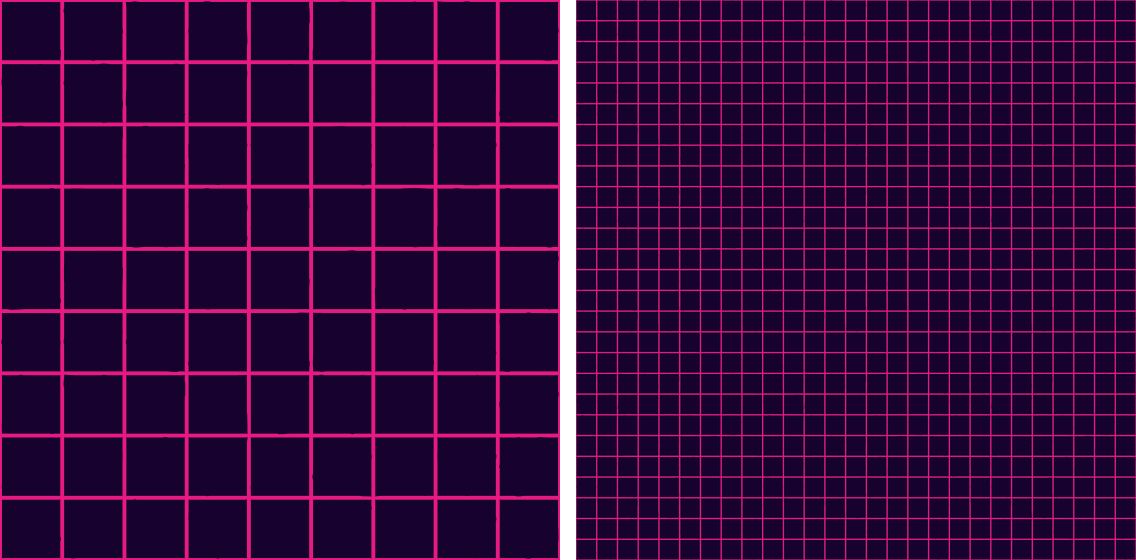
Left: one tile. Right: repeated 3 by 3.
This pattern is drawn by a WebGL 1 fragment shader. Its source:

```glsl
precision highp float;
// Neon grid: a 9 by 9 lattice of thin magenta lines on deep violet squares.
// Each line is a distance band with a soft edge, a faint dark fringe beside it
// and rare small nicks along its sides driven by noise that wraps.

uniform vec2 u_resolution;

const float CELLS = 9.0;          // repeats across and down
const float HALF_LINE = 0.0315;   // half the line width, in cells
const float FRINGE = 0.014;       // width of the dark fringe, in cells
const float NICKS_PER_CELL = 6.0;
const float NICK_DEPTH = 0.009;

const vec3 VIOLET = vec3(0.092, 0.006, 0.185);
const vec3 SHADOW = vec3(0.050, 0.000, 0.170);
const vec3 MAGENTA = vec3(0.910, 0.100, 0.510);

float hash(vec2 p) {
  return fract(sin(dot(p, vec2(127.1, 311.7))) * 4375.85);
}

// Value noise along t that repeats after period steps; seed picks the strand.
float wrappedNoise(float t, float period, float seed) {
  float i = floor(t);
  float a = hash(vec2(mod(i, period), seed));
  float b = hash(vec2(mod(i + 1.0, period), seed));
  return mix(a, b, smoothstep(0.0, 1.0, t - i));
}

// Signed distance to the nearest line crossing the axis "across".
float lineDistance(float across, float along, float family) {
  float nearest = floor(across + 0.5);
  float offset = across - nearest;
  float seed = 2.0 * mod(nearest, CELLS) + step(0.0, offset) + family;
  float wear = wrappedNoise(along * NICKS_PER_CELL, CELLS * NICKS_PER_CELL, seed);
  return abs(offset) - HALF_LINE + NICK_DEPTH * smoothstep(0.86, 1.0, wear);
}

// Coverage of the region where distance is negative, smoothed over one pixel.
float coverage(float distance, float pixel) {
  return clamp(0.5 - distance / pixel, 0.0, 1.0);
}

void main() {
  vec2 cell = gl_FragCoord.xy / u_resolution * CELLS;
  vec2 pixel = CELLS / u_resolution;

  float upright = lineDistance(cell.x, cell.y, 0.0);
  float level = lineDistance(cell.y, cell.x, 40.0);

  // Fringe first, then the bright lines over it
  float fringe = max(coverage(upright - FRINGE, pixel.x),
                     coverage(level - FRINGE, pixel.y));
  float line = max(coverage(upright, pixel.x), coverage(level, pixel.y));

  vec3 color = mix(VIOLET, SHADOW, fringe);
  color = mix(color, MAGENTA, line);
  gl_FragColor = vec4(color, 1.0);
}
```
